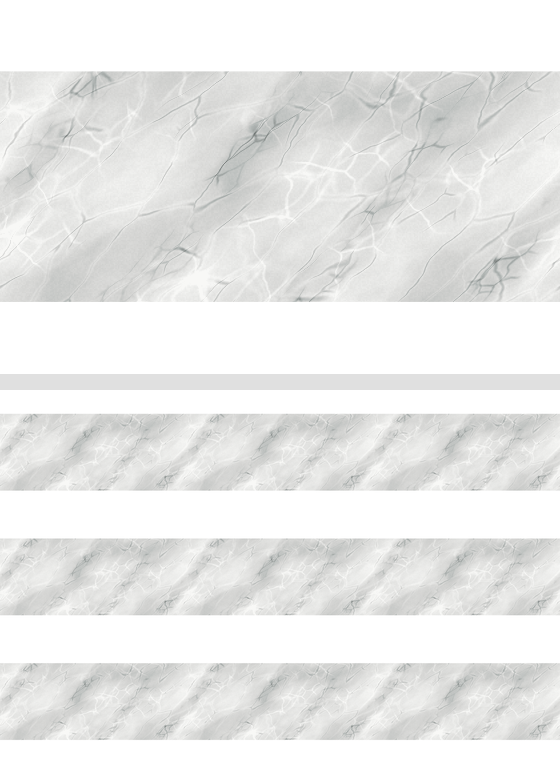
Top, the tile; bottom, the same tile 3 across and 3 down.
Write a Shadertoy shader that draws this texture.

```glsl
#define SLAB_BOTTOM 0.193
#define SLAB_TOP 0.809
#define SHEAR 0.53
#define WARP 0.075
#define BASE_TONE 0.855
#define CLOUD_CONTRAST 0.26
#define BAND_DEPTH 0.085
#define WEB_DEPTH 0.15
#define CRACK_DEPTH 0.17
#define GLOW 0.075
#define GRAIN 0.03

vec2 hash2(vec2 p) {
    vec3 q = fract(p.xyx * vec3(0.1031, 0.1030, 0.0973));
    q += dot(q, q.yzx + 33.33);
    return fract((q.xx + q.yz) * q.zy);
}

// Value noise that wraps in x after a whole number of cells
float noise(vec2 p, float period) {
    vec2 i = floor(p), f = fract(p);
    f = f * f * (3.0 - 2.0 * f);
    float x0 = mod(i.x, period), x1 = mod(i.x + 1.0, period);
    float low = mix(hash2(vec2(x0, i.y)).x, hash2(vec2(x1, i.y)).x, f.x);
    float high = mix(hash2(vec2(x0, i.y + 1.0)).x, hash2(vec2(x1, i.y + 1.0)).x, f.x);
    return mix(low, high, f.y);
}

float fbm(vec2 p, float period) {
    float sum = 0.0, weight = 0.5;
    for (int i = 0; i < 5; i++) {
        sum += weight * noise(p, period);
        p = p * 2.0 + vec2(0.0, 17.3);
        period *= 2.0;
        weight *= 0.5;
    }
    return sum / 0.97;
}

// Gap between the two nearest cell points: zero along cell borders
float cellBorder(vec2 p, float period) {
    vec2 base = floor(p);
    float nearest = 9.0, second = 9.0;
    for (int j = -1; j <= 1; j++) {
        for (int i = -1; i <= 1; i++) {
            vec2 cell = base + vec2(i, j);
            vec2 point = cell + 0.1 + 0.8 * hash2(vec2(mod(cell.x, period), cell.y));
            float d = distance(point, p);
            second = min(second, max(nearest, d));
            nearest = min(nearest, d);
        }
    }
    return second - nearest;
}

float line(float d, float width) {
    return 1.0 - smoothstep(0.0, width, d);
}

// Three smoky diagonal bands, evenly spread around the wrap
float smokyBands(vec2 s, float ragged) {
    float sum = 0.0;
    for (int i = 0; i < 3; i++) {
        float k = float(i);
        float d = abs(fract(s.x - 0.13 - 0.31 * k + 0.5) - 0.5);
        float width = 0.045 + 0.04 * noise(vec2(k, s.y * 5.0 + 3.0 * k), 8.0);
        sum += 1.0 - smoothstep(0.1, 1.0, d / width);
    }
    return clamp(sum, 0.0, 1.0) * smoothstep(0.28, 0.62, ragged);
}

float marbleTone(vec2 uv) {
    // Diagonal space, bent by noise
    vec2 s = vec2(uv.x - SHEAR * uv.y, uv.y);
    vec2 bend = vec2(fbm(s * vec2(7.0, 6.0), 7.0),
                     fbm(s * vec2(7.0, 6.0) + vec2(0.0, 41.0), 7.0)) - 0.5;
    vec2 b = s + WARP * bend;

    // Clouds and bands
    float cloud = fbm(b * vec2(6.0, 4.0) + vec2(0.0, 9.0), 6.0);
    float ragged = fbm(b * vec2(16.0, 7.0) + vec2(0.0, 23.0), 16.0);
    float band = smokyBands(b, ragged);
    float tone = BASE_TONE + CLOUD_CONTRAST * (cloud - 0.5);
    tone += 0.09 * (ragged - 0.5) - BAND_DEPTH * band;

    // Pale web running across the diagonal
    vec2 across = vec2(uv.x + 0.3 * uv.y, uv.y) + 1.2 * WARP * bend.yx;
    float pale = line(cellBorder(across * vec2(9.0, 5.0), 9.0), 0.06);
    float patchy = noise(b * vec2(11.0, 9.0) + vec2(0.0, 61.0), 11.0);
    tone += GLOW * pale * smoothstep(0.3, 0.8, patchy);

    // Long cracks: light rim with a broken dark core
    float broken = smoothstep(0.4, 0.75, noise(b * vec2(26.0, 17.0), 26.0));
    float longCrack = cellBorder(b * vec2(10.0, 4.0), 10.0);
    float fineCrack = cellBorder(b * vec2(19.0, 8.0) + vec2(0.0, 31.0), 19.0);
    tone += GLOW * 0.7 * line(longCrack, 0.13);
    tone -= CRACK_DEPTH * line(longCrack, 0.05) * (0.25 + 0.75 * broken);
    float shown = smoothstep(0.4, 0.75, patchy + 0.35 * band);
    tone += GLOW * 0.6 * line(fineCrack, 0.2) * shown;
    tone -= CRACK_DEPTH * 0.8 * line(fineCrack, 0.08) * shown * broken;

    // Dense dark web inside the bands
    float web = line(cellBorder(b * vec2(34.0, 15.0) + vec2(0.0, 77.0), 34.0), 0.17);
    tone -= WEB_DEPTH * web * smoothstep(0.1, 0.8, band) * (0.35 + 0.65 * broken);

    // Fine stone grain
    return tone + GRAIN * (noise(uv * vec2(420.0, 280.0), 420.0) - 0.5);
}

void mainImage(out vec4 fragColor, in vec2 fragCoord) {
    vec2 uv = fragCoord / iResolution.xy;
    float tone = clamp(marbleTone(uv), 0.42, 0.97);
    vec3 coolTint = vec3(-0.013, 0.007, 0.0), warmTint = vec3(0.001, 0.002, -0.005);
    vec3 stone = tone + mix(coolTint, warmTint, smoothstep(0.7, 0.84, tone));

    // Slab between plain white margins
    float pixel = 0.5 / iResolution.y;
    float slab = smoothstep(SLAB_BOTTOM - pixel, SLAB_BOTTOM + pixel, uv.y)
               * (1.0 - smoothstep(SLAB_TOP - pixel, SLAB_TOP + pixel, uv.y));
    fragColor = vec4(mix(vec3(1.0), stone, slab), 1.0);
}
```
